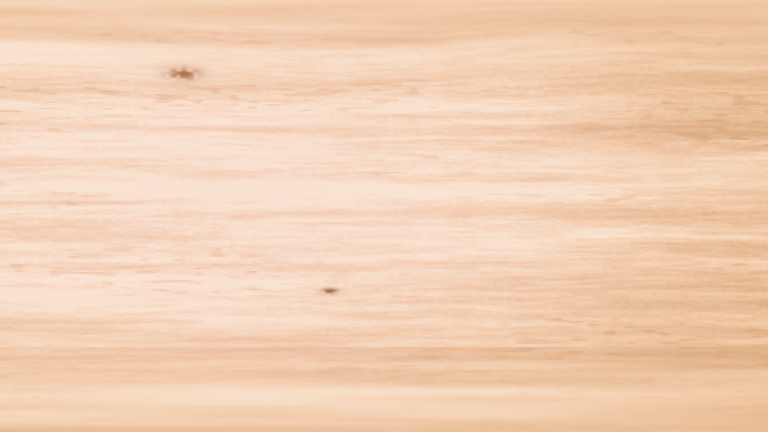
Reproduce this texture procedurally as a Shadertoy shader.

```glsl
const vec3 TAN = vec3(0.855, 0.665, 0.505);
const vec3 HONEY = vec3(0.945, 0.792, 0.670);
const vec3 CREAM = vec3(0.978, 0.888, 0.822);
const vec3 KNOT_BROWN = vec3(0.66, 0.40, 0.26);

float hash(vec2 p) {
    vec3 q = fract(p.xyx * 0.1031);
    q += dot(q, q.yzx + 33.33);
    return fract((q.x + q.y) * q.z);
}

float noise(vec2 p) {
    vec2 cell = floor(p);
    vec2 f = fract(p);
    f = f * f * (3.0 - 2.0 * f);
    float low = mix(hash(cell), hash(cell + vec2(1, 0)), f.x);
    float high = mix(hash(cell + vec2(0, 1)), hash(cell + vec2(1, 1)), f.x);
    return mix(low, high, f.y);
}

// Signed noise, stretched along the board
float grain(vec2 p, vec2 frequency, float seed) {
    return noise(p * frequency + seed) - 0.5;
}

// Soft elliptical streak
float streak(vec2 p, vec2 centre, vec2 size) {
    vec2 d = (p - centre) / size;
    return exp(-dot(d, d));
}

// Vertical shift that makes the fibres flow around a knot
float knotBend(vec2 p, vec2 centre, vec2 size) {
    return -(p.y - centre.y) * 0.6 * streak(p, centre, size * 2.5);
}

// Dark core with a broken, fibrous outline
float knotCore(vec2 p, vec2 centre, vec2 size) {
    float fibre = noise(p * vec2(75.0, 130.0) + 7.0);
    return streak(p, centre, size) * smoothstep(0.15, 0.75, fibre);
}

// Wide bands and drifting streaks of the board
float broadTone(vec2 p) {
    float tone = 0.20 * grain(p, vec2(0.6, 9.0), 3.0);
    tone += 0.30 * grain(p, vec2(0.9, 24.0), 17.0);
    tone += 0.24 * grain(p, vec2(1.8, 52.0), 41.0);
    tone -= 0.30 * streak(p, vec2(0.15, 0.525), vec2(0.50, 0.007));
    tone -= 0.22 * streak(p, vec2(0.75, 0.700), vec2(0.90, 0.010));
    tone -= 0.26 * streak(p, vec2(1.55, 0.345), vec2(0.65, 0.016));
    tone -= 0.28 * streak(p, vec2(0.92, 0.912), vec2(0.20, 0.014));
    tone -= 0.20 * streak(p, vec2(1.60, 0.675), vec2(0.45, 0.035));
    tone += 0.20 * streak(p, vec2(0.25, 0.560), vec2(0.45, 0.020));
    tone += 0.13 * streak(p, vec2(1.25, 0.560), vec2(0.45, 0.020));
    // Darker strip with a crisp upper edge
    float strip = smoothstep(0.200, 0.194, p.y) * smoothstep(0.08, 0.19, p.y);
    return tone - 0.22 * strip;
}

// Thin fibres and short pores, sharp only where in focus
float fineTone(vec2 p, float focus) {
    float tone = 0.20 * grain(p, vec2(3.5, 105.0), 63.0) * mix(0.45, 1.0, focus);
    tone += 0.24 * grain(p, vec2(14.0, 170.0), 87.0) * focus;
    tone += 0.15 * grain(p, vec2(95.0, 260.0), 29.0) * focus;
    float pores = smoothstep(0.64, 0.92, noise(p * vec2(24.0, 150.0) + 11.0));
    float patches = smoothstep(0.35, 0.75, noise(p * vec2(2.2, 13.0) + 5.0));
    return tone - 0.28 * pores * patches * focus;
}

void mainImage(out vec4 fragColor, in vec2 fragCoord) {
    vec2 p = fragCoord / iResolution.y;
    float aspect = iResolution.x / iResolution.y;
    vec2 side = vec2(p.x / aspect, p.y);

    // Fibre direction: gentle waves and two knots
    vec2 bigKnot = vec2(0.424, 0.829);
    vec2 bigSize = vec2(0.034, 0.013);
    vec2 smallKnot = vec2(0.764, 0.326);
    vec2 smallSize = vec2(0.017, 0.006);
    vec2 fibre = p;
    fibre.y += 0.028 * grain(p, vec2(1.3, 3.5), 51.0);
    fibre.y += 0.007 * grain(p, vec2(4.0, 11.0), 73.0);
    fibre.y += knotBend(p, bigKnot, bigSize) + knotBend(p, smallKnot, smallSize);
    fibre.y = mix(p.y, fibre.y, smoothstep(0.19, 0.32, p.y));

    // Light falls on the left centre and fades to the corners
    float focus = 1.0 - 0.85 * smoothstep(0.22, 0.50, abs(p.y - 0.53));
    float glow = streak(side, vec2(0.30, 0.53), vec2(0.55, 0.45));
    float tone = 0.52 + 0.23 * glow;
    tone -= 0.17 * smoothstep(0.60, 1.05, side.x);
    tone -= 0.15 * smoothstep(0.14, 0.0, side.y);
    tone -= 0.10 * smoothstep(0.90, 1.0, side.y);
    tone += 1.15 * broadTone(fibre) + fineTone(fibre, focus);
    tone = clamp(tone, 0.0, 1.0);

    // Wood colour, rosier in the lit area and yellower outside
    vec3 color = mix(TAN, HONEY, smoothstep(-0.15, 0.58, tone));
    color = mix(color, CREAM, smoothstep(0.38, 1.0, tone));
    float rosy = glow * (1.0 - tone);
    color += vec3(0.010, -0.006, 0.040) * rosy;
    color += vec3(0.0, 0.004, -0.016) * (1.0 - glow);

    // Knots with a faint reddish halo
    float halo = streak(p, bigKnot, bigSize * 1.5) + streak(p, smallKnot, smallSize * 1.5);
    float core = knotCore(p, bigKnot, bigSize) + knotCore(p, smallKnot, smallSize) * 1.2;
    color = mix(color, KNOT_BROWN, clamp(0.18 * halo + 0.75 * core, 0.0, 0.9));

    fragColor = vec4(color, 1.0);
}
```
